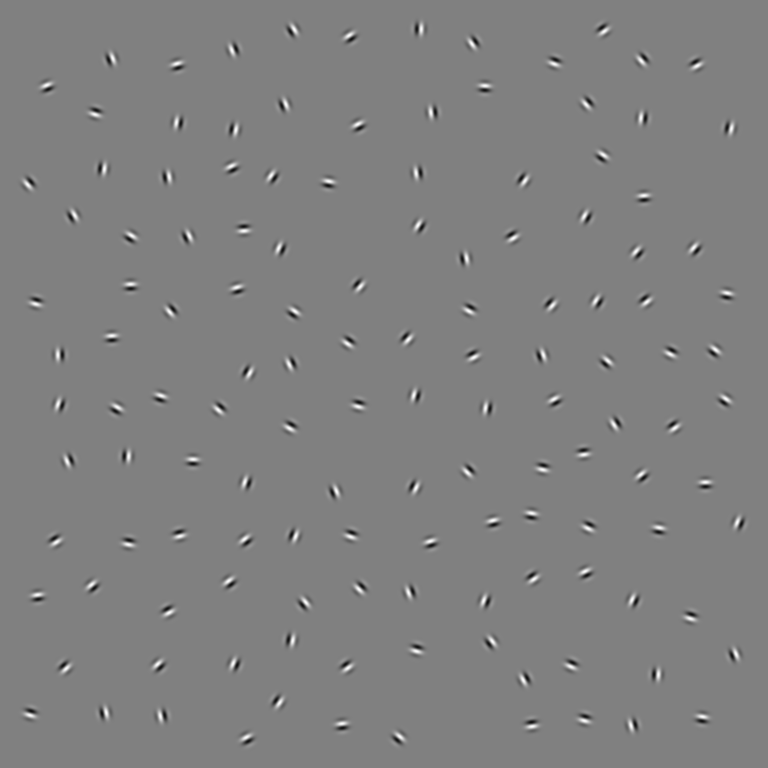
A Shadertoy shader for this pattern:

```glsl
// Small, randomly turned Gabor grains scattered on a mid-grey field.
// Each grid cell holds one jittered grain; close neighbours push each other
// apart, and every grain is a sine wave under a round Gaussian window.

#define CELLS 12.0          // grid cells per side
#define MARGIN 0.030        // empty border, canvas units
#define JITTER 0.85         // random shift inside a cell
#define SPACING 0.96        // preferred distance between grains, in cells
#define KEEP 0.925          // share of occupied cells
#define WAVELENGTH 0.0136   // period of the wave, canvas units
#define SIGMA 0.0051        // radius of the Gaussian window
#define PHASE 0.30          // tilts the wave towards its bright lobe
#define CONTRAST 0.56       // wave amplitude
#define BACKGROUND 0.502    // grey level of the field

const float TAU = 6.2831853;

vec3 hash3(vec2 p) {
    vec3 q = fract(vec3(p.xyx) * vec3(0.1031, 0.1030, 0.0973));
    q += dot(q, q.yxz + 33.33);
    return fract((q.xxy + q.yzz) * q.zyx);
}

bool occupied(vec2 cell) {
    bool inside = all(greaterThanEqual(cell, vec2(0.0)))
               && all(lessThan(cell, vec2(CELLS)));
    return inside && hash3(cell + 71.7).x < KEEP;
}

vec2 jitteredCentre(vec2 cell) {
    return cell + 0.5 + JITTER * (hash3(cell + 13.1).xy - 0.5);
}

// Jittered centre after one step of repulsion from its neighbours
vec2 spacedCentre(vec2 cell) {
    vec2 centre = jitteredCentre(cell);
    vec2 push = vec2(0.0);
    for (int j = -1; j <= 1; j++) {
        for (int i = -1; i <= 1; i++) {
            vec2 other = cell + vec2(i, j);
            if ((i == 0 && j == 0) || !occupied(other)) continue;
            vec2 away = centre - jitteredCentre(other);
            float dist = max(length(away), 0.001);
            push += away / dist * max(SPACING - dist, 0.0) * 0.5;
        }
    }
    return clamp(centre + push, vec2(0.1), vec2(CELLS - 0.1));
}

// Zero-mean Gabor: a bright and a dark main lobe with fainter flanks
float gabor(vec2 p, float angle) {
    float frequency = TAU / WAVELENGTH;
    float across = dot(p, vec2(cos(angle), sin(angle)));
    float window = exp(-dot(p, p) / (2.0 * SIGMA * SIGMA));
    float mean = sin(PHASE) * exp(-0.5 * pow(frequency * SIGMA, 2.0));
    return window * (sin(frequency * across + PHASE) - mean);
}

void mainImage(out vec4 fragColor, in vec2 fragCoord) {
    vec2 uv = fragCoord / iResolution.xy;
    float cellSize = (1.0 - 2.0 * MARGIN) / CELLS;
    vec2 gridPos = (uv - MARGIN) / cellSize;
    vec2 home = floor(gridPos);

    // Sum the grains of the surrounding cells
    float wave = 0.0;
    for (int j = -1; j <= 1; j++) {
        for (int i = -1; i <= 1; i++) {
            vec2 cell = home + vec2(i, j);
            if (!occupied(cell)) continue;
            vec2 offset = (gridPos - spacedCentre(cell)) * cellSize;
            wave += gabor(offset, TAU * hash3(cell + 37.9).z);
        }
    }

    float grey = clamp(BACKGROUND + CONTRAST * wave, 0.0, 1.0);
    fragColor = vec4(vec3(grey), 1.0);
}
```
